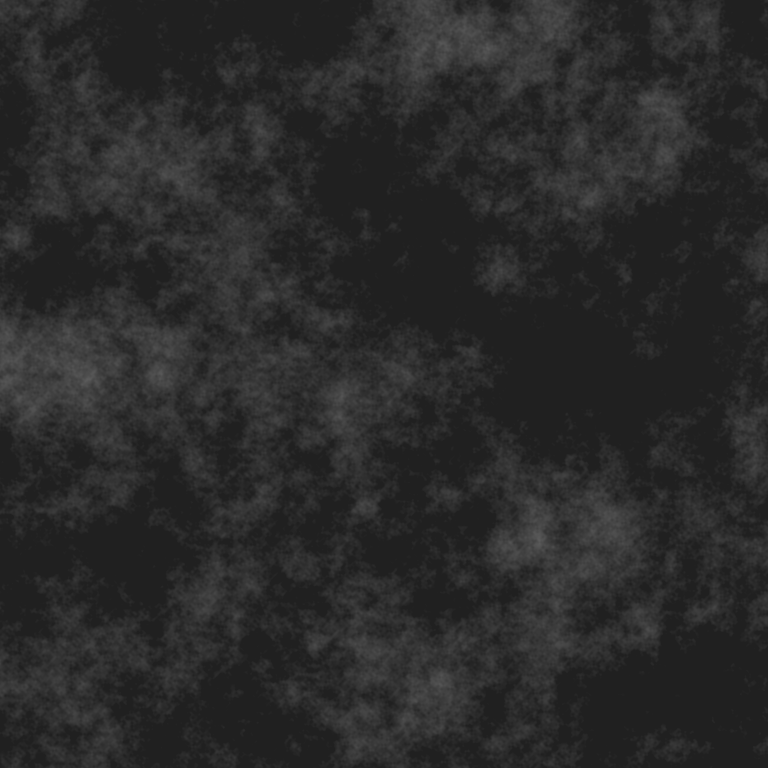
Reproduce this texture procedurally as a WebGL 2 fragment shader.

```glsl
#version 300 es
precision highp float;

uniform vec2 u_resolution;
out vec4 fragColor;

const float BASE_GRAY = 0.126;
const float MIDDLE_GRAY = 0.138;
const float CONTRAST = 0.056;
const float NOISE_DEVIATION = 0.2145;

float hash(vec2 cell) {
    return fract(sin(dot(cell, vec2(127.1, 311.7))) * 43758.5453);
}

float valueNoise(vec2 p) {
    vec2 cell = floor(p);
    vec2 f = fract(p);
    vec2 w = f * f * (3.0 - 2.0 * f);
    float bottom = mix(hash(cell), hash(cell + vec2(1.0, 0.0)), w.x);
    float top = mix(hash(cell + vec2(0.0, 1.0)), hash(cell + 1.0), w.x);
    return mix(bottom, top, w.y);
}

mat2 rotation(float angle) {
    float c = cos(angle);
    float s = sin(angle);
    return mat2(c, s, -s, c);
}

// Layered noise with zero mean and unit deviation
float cloudNoise(vec2 p, float frequency, float gain) {
    float sum = 0.0;
    float power = 0.0;
    float amplitude = 1.0;
    mat2 turn = rotation(0.65);
    p *= frequency;
    for (int octave = 0; octave < 7; octave++) {
        sum += amplitude * (valueNoise(p) - 0.5);
        power += amplitude * amplitude;
        amplitude *= gain;
        p = turn * p * 2.0 + vec2(17.3, 9.1);
    }
    return sum / (NOISE_DEVIATION * sqrt(power));
}

void main() {
    vec2 uv = gl_FragCoord.xy / min(u_resolution.x, u_resolution.y);

    // Grainy smoke above a flat dark floor
    float smoke = cloudNoise(uv + vec2(3.7, 1.9), 5.0, 0.84);
    float gray = max(BASE_GRAY, MIDDLE_GRAY + CONTRAST * smoke);

    fragColor = vec4(vec3(gray), 1.0);
}
```
